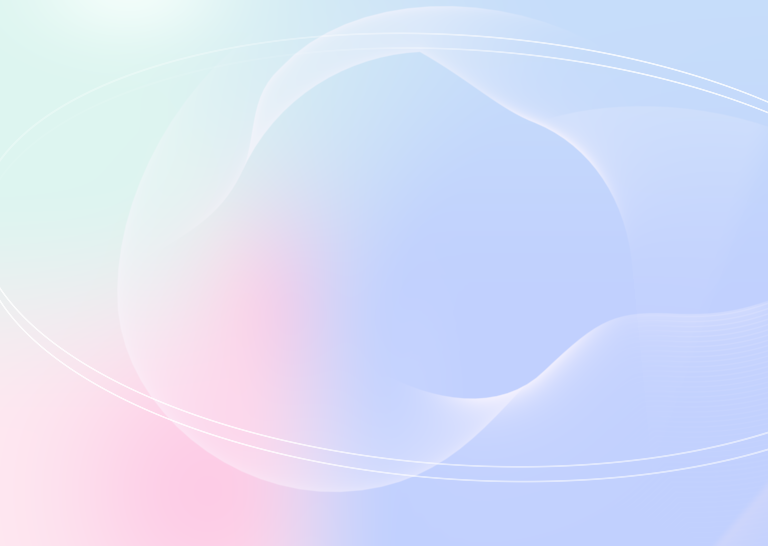
A Shadertoy shader for this background:

```glsl
// Pastel gradient with translucent silk ribbons and two thin elliptical orbits.
#define CURVE_STEPS 16
#define ORBIT_WIDTH 0.0014
#define ORBIT_ALPHA 0.8
#define RIB_SPACING 0.0092
#define RIB_ALPHA 0.16
#define MINT vec3(0.865, 0.960, 0.940)
#define BLUSH vec3(0.995, 0.915, 0.945)
#define PINK vec3(0.990, 0.795, 0.900)
#define PERIWINKLE vec3(0.755, 0.815, 0.995)
#define SKY vec3(0.775, 0.865, 0.980)
#define PEARL vec3(0.985, 0.965, 0.995)

const vec2 FAR = vec2(1e3, 0.0);

float glow(vec2 p, vec2 centre, vec2 size) {
    vec2 q = (p - centre) / size;
    return exp(-dot(q, q));
}

// Nearest point on a cubic: x = signed distance (left is positive), y = position.
vec2 trace(vec2 best, float start, vec2 p, vec2 a, vec2 b, vec2 c, vec2 d) {
    vec2 prev = a;
    for (int i = 1; i <= CURVE_STEPS; i++) {
        float t = float(i) / float(CURVE_STEPS), s = 1.0 - t;
        vec2 next = s*s*s*a + 3.0*s*s*t*b + 3.0*s*t*t*c + t*t*t*d;
        vec2 seg = next - prev, rel = p - prev;
        float h = clamp(dot(rel, seg) / dot(seg, seg), 0.0, 1.0);
        float dist = length(rel - seg * h);
        if (dist < abs(best.x)) {
            float side = seg.x * rel.y - seg.y * rel.x < 0.0 ? -1.0 : 1.0;
            best = vec2(dist * side, start + (float(i) - 1.0 + h) / float(CURVE_STEPS));
        }
        prev = next;
    }
    return best;
}

// Fades in and out along a curve.
float span(float t, float a, float b, float c, float d) {
    return smoothstep(a, b, t) * (1.0 - smoothstep(c, d, t));
}

// Crisp on one side of an edge, decaying on the other.
float veil(float d, float width, float aa) {
    return smoothstep(-aa, aa, d) * exp(-max(d, 0.0) / width);
}

float orbit(vec2 p, vec2 centre, vec2 radii, float shear, float aa) {
    vec2 q = p - centre;
    q.x += shear * q.y;
    float k = length(q / radii);
    float d = abs(k * (k - 1.0) / max(length(q / (radii * radii)), 1e-4));
    return 1.0 - smoothstep(ORBIT_WIDTH * 0.5, ORBIT_WIDTH * 0.5 + aa, d);
}

vec3 backdrop(vec2 p) {
    vec3 col = mix(MINT, BLUSH, 1.0 - smoothstep(0.2, 0.68, p.y));
    col = mix(col, PINK, 0.95 * glow(p, vec2(0.38, 0.10), vec2(0.25, 0.26)));
    col = mix(col, PINK, 0.85 * glow(p, vec2(0.53, 0.43), vec2(0.17, 0.22)));
    float rise = smoothstep(0.4, 1.0, p.y);
    float blueMix = smoothstep(mix(0.42, 0.15, rise), mix(0.74, 1.05, rise), p.x);
    col = mix(col, mix(PERIWINKLE, SKY, rise), blueMix);
    return mix(col, vec3(0.97, 1.0, 0.99), 0.8 * glow(p, vec2(0.24, 1.02), vec2(0.17, 0.10)));
}

void mainImage(out vec4 fragColor, in vec2 fragCoord) {
    vec2 p = fragCoord / iResolution.y;
    float aa = 1.0 / iResolution.y;
    vec3 col = backdrop(p);

    // Large outer loop
    vec2 loop = trace(FAR, 0.0, p, vec2(.531,.985), vec2(.330,.872), vec2(.201,.634), vec2(.216,.432));
    loop = trace(loop, 1.0, p, vec2(.216,.432), vec2(.234,.249), vec2(.421,.093), vec2(.623,.099));
    loop = trace(loop, 2.0, p, vec2(.623,.099), vec2(.842,.106), vec2(.916,.267), vec2(1.026,.355));

    // Lower right sheet
    vec2 sheet = trace(FAR, 0.0, p, vec2(.696,.319), vec2(.788,.267), vec2(.916,.240), vec2(.998,.322));
    sheet = trace(sheet, 1.0, p, vec2(.998,.322), vec2(1.099,.418), vec2(1.126,.432), vec2(1.245,.425));
    sheet = trace(sheet, 2.0, p, vec2(1.245,.425), vec2(1.319,.423), vec2(1.374,.432), vec2(1.465,.473));

    // Upper crest and the rim of the opening
    vec2 crest = trace(FAR, 0.0, p, vec2(.412,.625), vec2(.485,.725), vec2(.440,.808), vec2(.513,.875));
    crest = trace(crest, 1.0, p, vec2(.513,.875), vec2(.641,1.015), vec2(.916,1.027), vec2(1.117,.905));
    vec2 rim = trace(FAR, 0.0, p, vec2(.229,.509), vec2(.348,.570), vec2(.403,.606), vec2(.440,.679));
    rim = trace(rim, 1.0, p, vec2(.440,.679), vec2(.504,.826), vec2(.641,.899), vec2(.769,.905));
    rim = trace(rim, 2.0, p, vec2(.769,.905), vec2(.861,.853), vec2(.916,.799), vec2(.980,.775));
    rim = trace(rim, 3.0, p, vec2(.980,.775), vec2(1.081,.734), vec2(1.150,.634), vec2(1.159,.502));
    vec2 wing = trace(FAR, 0.0, p, vec2(.980,.775), vec2(1.099,.817), vec2(1.282,.821), vec2(1.447,.753));

    float belowSheet = mix(1.0, smoothstep(-aa, aa, -sheet.x), smoothstep(0.0, 0.6, sheet.y));
    float outsideRim = smoothstep(-aa, aa, rim.x);

    // Translucent layers
    float loopFade = span(loop.y, 0.0, 0.8, 2.6, 3.0) * belowSheet;
    col = mix(col, PEARL, loopFade * (0.33 * veil(loop.x, 0.13, aa) + 0.18 * veil(loop.x, 0.012, aa)));
    float crestFade = span(crest.y, 0.0, 0.5, 1.4, 2.0) * outsideRim;
    col = mix(col, PEARL, crestFade * (0.32 * veil(-crest.x, 0.14, aa) + 0.30 * veil(-crest.x, 0.010, aa)));
    float rimFade = span(rim.y, 0.0, 0.9, 3.3, 4.0);
    float rimShine = 0.25 + 0.35 * span(rim.y, 2.4, 3.0, 3.2, 3.9);
    col = mix(col, PEARL, rimFade * (0.22 * veil(rim.x, 0.07, aa) + rimShine * veil(rim.x, 0.010, aa)));
    float wingFade = span(wing.y, 0.0, 0.2, 0.85, 1.0) * outsideRim;
    col = mix(col, PEARL, wingFade * 0.17 * veil(-wing.x, 0.25, aa));
    float sheetFade = span(sheet.y, 0.0, 0.6, 2.6, 3.0);
    float sheetShine = span(sheet.y, 0.1, 0.7, 1.0, 1.7);
    col = mix(col, PEARL, sheetFade * (0.16 * veil(-sheet.x, 0.12, aa)
        + (0.12 + 0.55 * sheetShine) * veil(-sheet.x, 0.025, aa)));

    // Fine ribs following the sheet
    float rib = abs(fract(-sheet.x / RIB_SPACING) - 0.5) * RIB_SPACING;
    float ribFade = smoothstep(1.10, 1.35, p.x) * veil(-sheet.x, 0.18, aa);
    col = mix(col, PEARL, RIB_ALPHA * ribFade * (1.0 - smoothstep(0.0, 0.0008 + aa, rib)));

    // Faint fold in the lower right corner
    float fold = dot(p - vec2(1.31, 0.0), normalize(vec2(0.14, -0.12)));
    col = mix(col, BLUSH, 0.22 * smoothstep(-0.01, 0.01, fold) * exp(-max(fold, 0.0) / 0.06));

    // Orbits, dimmer at the upper left and lower right
    float upperLeft = smoothstep(0.48, 0.65, p.y) * (1.0 - smoothstep(0.5, 1.25, p.x));
    float lowerRight = smoothstep(0.4, 0.9, p.x) * (1.0 - smoothstep(0.3, 0.6, p.y));
    float shine = ORBIT_ALPHA * (1.0 - 0.35 * lowerRight);
    float first = orbit(p, vec2(0.842, 0.542), vec2(0.875, 0.397), 0.276, aa);
    float second = orbit(p, vec2(0.853, 0.515), vec2(0.883, 0.397), 0.270, aa);
    col = mix(col, vec3(1.0), shine * first * (1.0 - 0.65 * upperLeft));
    col = mix(col, vec3(1.0), shine * second * (1.0 - 0.90 * upperLeft));

    fragColor = vec4(col, 1.0);
}
```
